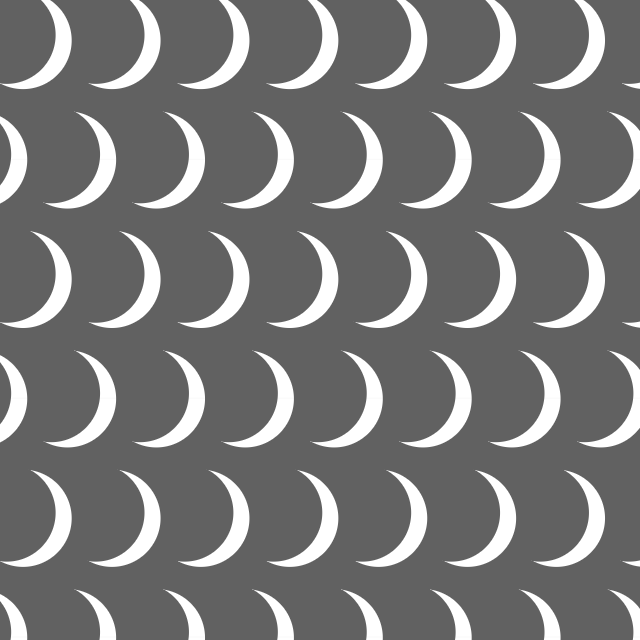
Give the GLSL for this pattern, as a WebGL 1 fragment shader.

```glsl
precision highp float;

// White crescents on flat grey, in staggered rows shifted by half a column.
// Each crescent is one disc minus another, both as signed distances, and
// every second row carries a very faint horizontal seam.

uniform vec2 u_resolution;

const vec3 GROUND_COLOR = vec3(0.38);
const vec3 MOON_COLOR = vec3(1.0);

const vec2 PITCH = vec2(0.13889, 0.18663);   // column and row spacing
const vec2 ANCHOR = vec2(0.0557, 0.5635);    // centre of the cell in row 0
const vec2 DISC_CENTER = vec2(-0.0197, 0.0);
const float DISC_RADIUS = 0.076;
const vec2 BITE_CENTER = vec2(-0.0452, 0.0086);
const float BITE_RADIUS = 0.0764;

const float SEAM_HEIGHT = 0.001;
const float SEAM_HALF_WIDTH = 0.0006;
const float SEAM_STRENGTH = 0.03;

float circle(vec2 p, vec2 center, float radius) {
  return length(p - center) - radius;
}

float crescent(vec2 p) {
  float disc = circle(p, DISC_CENTER, DISC_RADIUS);
  float bite = circle(p, BITE_CENTER, BITE_RADIUS);
  return max(disc, -bite);
}

// Coverage of a shape from its signed distance, one pixel wide at the edge
float coverage(float dist, float pixel) {
  return clamp(0.5 - dist / pixel, 0.0, 1.0);
}

void main() {
  float pixel = 1.0 / u_resolution.y;
  vec2 uv = gl_FragCoord.xy * pixel;

  // Staggered grid, with p measured from the cell centre
  vec2 grid = (uv - ANCHOR) / PITCH;
  float row = floor(grid.y + 0.5);
  float oddRow = mod(row, 2.0);
  grid.x -= 0.5 * oddRow;
  vec2 p = (fract(grid + 0.5) - 0.5) * PITCH;

  // Faint seam across the crescents of odd rows
  float seam = oddRow * coverage(abs(p.y - SEAM_HEIGHT) - SEAM_HALF_WIDTH, pixel);
  vec3 moon = MOON_COLOR * (1.0 - SEAM_STRENGTH * seam);

  vec3 color = mix(GROUND_COLOR, moon, coverage(crescent(p), pixel));
  gl_FragColor = vec4(color, 1.0);
}
```
